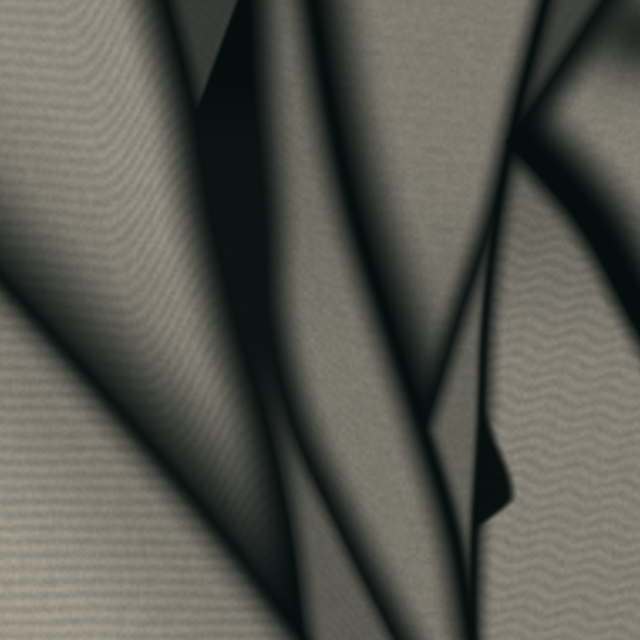
Give the GLSL for this texture, as a Shadertoy shader.

```glsl
// Draped ribbed cloth: soft folds divided by dark, curving creases.
// Each crease is a spline x(t) running from top to bottom; signed distances
// to the creases shade the panels, then ribs and grain add the weave.

const vec3 SHADOW = vec3(0.02, 0.05, 0.05);
const vec3 CLOTH = vec3(0.66, 0.63, 0.575);
const float EDGE_SOFT = 0.005;
const float RIB_COUNT = 48.0;
const float RIB_DEPTH = 0.055;
const float GRAIN_SCALE = 190.0;
const float GRAIN_DEPTH = 0.075;

// Crease positions at seven even steps, top to bottom
const float LOW_LEFT[7]   = float[7](-0.39, -0.247, -0.094, 0.059, 0.206, 0.345, 0.471);
const float LEFT_FOLD[7]  = float[7](0.260, 0.302, 0.331, 0.371, 0.419, 0.454, 0.475);
const float MID_LEFT[7]   = float[7](0.391, 0.398, 0.411, 0.419, 0.458, 0.534, 0.618);
const float MID_RIGHT[7]  = float[7](0.488, 0.516, 0.553, 0.605, 0.660, 0.710, 0.738);
const float CENTRE[7]     = float[7](0.853, 0.810, 0.771, 0.716, 0.664, 0.600, 0.550);
const float SLIVER[7]     = float[7](0.853, 0.810, 0.777, 0.758, 0.751, 0.741, 0.738);
const float RIGHT_TOP[7]  = float[7](0.50, 0.73, 0.892, 0.987, 1.08, 1.20, 1.30);
const float UPPER_FOLD[7] = float[7](0.944, 0.833, 0.70, 0.57, 0.44, 0.31, 0.18);

float hash(vec2 p) {
    p = fract(p * vec2(0.1031, 0.1137));
    p += dot(p, p.yx + 33.33);
    return fract((p.x + p.y) * p.x * 17.0);
}

float noise(vec2 p) {
    vec2 i = floor(p), f = fract(p);
    f = f * f * (3.0 - 2.0 * f);
    return mix(mix(hash(i), hash(i + vec2(1, 0)), f.x),
               mix(hash(i + vec2(0, 1)), hash(i + vec2(1, 1)), f.x), f.y);
}

// Approximate signed distance to a Catmull-Rom crease, positive on its right
float side(float k[7], vec2 p) {
    float f = clamp(p.y, 0.0, 0.9999) * 6.0;
    int i = int(f);
    f -= float(i);
    float b = k[i], c = k[i + 1];
    float a = i > 0 ? k[i - 1] : 2.0 * b - c;
    float d = i < 5 ? k[i + 2] : 2.0 * c - b;
    float q1 = 0.5 * (c - a);
    float q2 = a - 2.5 * b + 2.0 * c - 0.5 * d;
    float q3 = 0.5 * (d - a) + 1.5 * (b - c);
    float x = b + f * (q1 + f * (q2 + f * q3));
    float slope = 6.0 * (q1 + f * (2.0 * q2 + 3.0 * f * q3));
    return (p.x - x) / sqrt(1.0 + slope * slope);
}

float cover(float d) { return smoothstep(-EDGE_SOFT, EDGE_SOFT, d); }
float rise(float width, float d) { return smoothstep(-0.01, width, d); }
float crease(float d, float width) { return exp(-d * d / (width * width)); }

void mainImage(out vec4 fragColor, in vec2 fragCoord) {
    vec2 p = fragCoord / iResolution.xy;
    p.y = 1.0 - p.y;
    float t = p.y;

    float dLow = side(LOW_LEFT, p), dFold = side(LEFT_FOLD, p);
    float dMidL = side(MID_LEFT, p), dMidR = side(MID_RIGHT, p);
    float dCentre = side(CENTRE, p), dSliver = side(SLIVER, p);
    float dRight = side(RIGHT_TOP, p), dUpper = side(UPPER_FOLD, p);

    // Ribs bend upward toward the rim of the left fold and ripple on the right
    float bend = 0.16 * smoothstep(0.17, 0.0, abs(dFold)) * cover(dLow);
    float ripple = 0.006 * sin(p.x * 75.0 + t * 30.0) * cover(dSliver);
    float phase = t - 0.08 * p.x * cover(dLow) + bend + ripple
                + 0.004 * noise(p * 14.0);
    float rib = sin(6.2832 * RIB_COUNT * phase);
    float ribAmount = mix(1.0, 0.8, cover(dLow));
    ribAmount *= mix(1.0, 0.3, cover(dFold));
    ribAmount = mix(ribAmount, 0.85, cover(dSliver) * smoothstep(0.25, 0.4, t));

    // Lower left sheet, then the broad left fold
    float v = 0.22 + 0.50 * rise(0.06, -dLow) + 0.20 * smoothstep(0.03, 0.32, -dLow);
    float leftFold = 0.08 + 0.76 * smoothstep(-0.02, 0.15, dLow);
    leftFold *= mix(0.85, 1.0, smoothstep(0.08, 0.28, dLow)) * rise(0.085, -dFold);
    v = mix(v, leftFold, cover(dLow));

    // Deep gap with a pale flap above and a narrow panel below
    float flap = cover(0.371 - 0.37 * t - p.x) * smoothstep(0.19, 0.15, t);
    float panel = 0.48 * smoothstep(0.53, 0.82, t)
                * rise(0.035, dFold) * rise(0.025, -dMidL);
    float gap = 0.045 * smoothstep(0.1, 0.25, t) + panel
              + 0.30 * flap * rise(0.03, dFold);
    v = mix(v, gap, cover(dFold));

    // Middle fold and central sheet
    float middle = mix(0.62, 0.71, smoothstep(0.2, 0.6, t));
    middle *= rise(0.065, dMidL) * rise(0.055, -dMidR);
    v = mix(v, middle, cover(dMidL));
    float centre = mix(0.74, 0.60, smoothstep(0.2, 0.65, t));
    centre *= rise(0.10, dMidR) * rise(0.04, -dCentre);
    v = mix(v, centre, cover(dMidR));

    // Thin sliver between the two converging creases
    float dThin = min(dMidR, dCentre);
    float thin = 0.58 * rise(0.03, dThin) * rise(0.018, -dSliver);
    v = mix(v, thin, cover(dThin));

    // Small upper panel gives way to the right sheet with its dark pocket
    float small = 0.36 * rise(0.03, dCentre) * rise(0.025, -dUpper);
    float sheet = mix(0.58, 0.77, smoothstep(0.28, 0.6, t));
    sheet *= rise(0.035, dSliver) * rise(0.035, -dRight);
    float pocketWidth = 0.055 * smoothstep(0.62, 0.78, t) * smoothstep(0.835, 0.775, t);
    float pocket = smoothstep(0.012, -0.008, dSliver - pocketWidth)
                 * smoothstep(0.63, 0.66, t) * smoothstep(0.835, 0.815, t);
    sheet = mix(sheet, 0.02, pocket);
    v = mix(v, mix(small, sheet, smoothstep(0.20, 0.24, t)), cover(min(dMidR, dSliver)));

    // Upper right fold, dark below and in the far corner
    float dTop = min(dUpper, dRight);
    float upper = 0.76 * smoothstep(0.025, 0.115, dRight) * rise(0.06, dUpper);
    upper *= 1.0 - 0.75 * crease(length((p - vec2(1.0, 0.05)) * vec2(0.8, 1.0)), 0.075);
    v = mix(v, upper, cover(dTop));

    // Tight crease shadows
    v *= 1.0 - 0.65 * crease(dLow, 0.013);
    v *= 1.0 - 0.7 * crease(dMidR, 0.009);
    v *= 1.0 - 0.7 * crease(dSliver, 0.006) * cover(dMidR);

    // Weave and colour
    float grain = noise(p * GRAIN_SCALE) + 0.6 * noise(p * GRAIN_SCALE * 0.45) - 0.8;
    v *= 1.0 + RIB_DEPTH * ribAmount * rib + GRAIN_DEPTH * grain;
    fragColor = vec4(mix(SHADOW, CLOTH, clamp(v, 0.0, 1.0)), 1.0);
}
```
